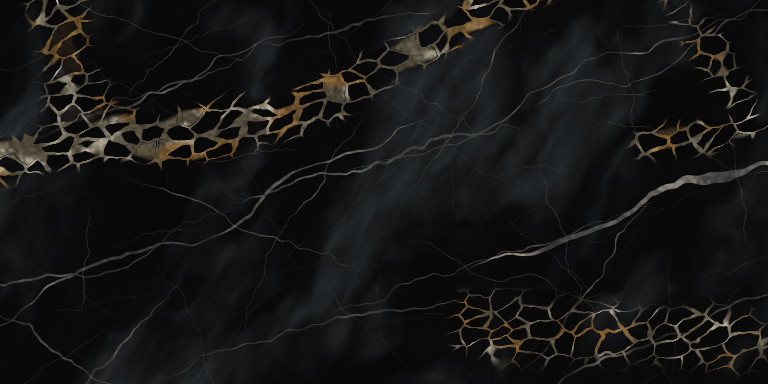
A Shadertoy shader for this texture:

```glsl
const vec3 BLACK = vec3(0.028, 0.028, 0.032);
const vec3 SLATE = vec3(0.17, 0.19, 0.20);
const vec3 GREY = vec3(0.36, 0.36, 0.35);
const vec3 CREAM = vec3(0.74, 0.71, 0.63);
const vec3 BRONZE = vec3(0.33, 0.30, 0.24);
const vec3 OCHRE = vec3(0.52, 0.36, 0.16);

float hash(vec2 p) {
    return fract(sin(dot(p, vec2(127.1, 311.7))) * 43758.5453);
}

float noise(vec2 p) {
    vec2 i = floor(p), f = fract(p);
    f = f * f * (3.0 - 2.0 * f);
    return mix(mix(hash(i), hash(i + vec2(1, 0)), f.x),
               mix(hash(i + vec2(0, 1)), hash(i + vec2(1, 1)), f.x), f.y);
}

float fbm(vec2 p) {
    float sum = 0.0, amp = 0.533;
    for (int i = 0; i < 4; i++) {
        sum += amp * noise(p);
        p = p * 2.03 + 17.3;
        amp *= 0.5;
    }
    return sum;
}

// Turns p into a frame whose x axis runs along the angle
vec2 align(vec2 p, float angle) {
    float c = cos(angle), s = sin(angle);
    return vec2(c * p.x + s * p.y, c * p.y - s * p.x);
}

// One crooked, tapering vein of uneven width
float vein(vec2 p, float reach, float width, float seed, float soft) {
    if (abs(p.x) > reach || abs(p.y) > 0.3 * reach) return 0.0;
    float bend = fbm(vec2(p.x * 2.6 / reach, seed)) - 0.5;
    float jag = noise(vec2(p.x * 45.0, seed + 3.0)) - 0.5;
    float d = abs(p.y + 0.26 * reach * bend + 0.006 * jag);
    float taper = 1.0 - smoothstep(0.35, 1.0, abs(p.x) / reach);
    float w = width * taper * (0.2 + 1.5 * noise(vec2(p.x * 9.0, seed + 7.0)));
    float patches = mix(0.4, 1.0, noise(vec2(p.x * 14.0, seed + 11.0)));
    return (1.0 - smoothstep(w - soft, w + soft, d)) * smoothstep(0.0, 0.3, taper) * patches;
}

// Evenly scattered veins sharing a direction
float veinSet(vec2 p, int count, float angle, float spread, float reach, float width, float seed, float soft) {
    float ink = 0.0;
    for (int i = 0; i < count; i++) {
        float k = float(i) + 0.5;
        float r = hash(vec2(k, seed)), s = hash(vec2(seed + 5.0, k));
        vec2 centre = vec2(2.0 * fract(k * 0.618 + seed * 0.37), k / float(count));
        vec2 q = align(p - centre, angle + spread * (r - 0.5));
        float w = width * mix(0.15, 1.0, s * s * s);
        float v = vein(q, reach * mix(0.6, 1.2, r), w, seed + k * 13.0, soft);
        ink = max(ink, v * mix(0.55, 1.0, s));
    }
    return ink;
}

// Cell border distance in x, cell id in y
vec2 shards(vec2 p) {
    vec2 cell = floor(p);
    float near = 9.0, second = 9.0, id = 0.0;
    for (int y = -1; y <= 1; y++)
    for (int x = -1; x <= 1; x++) {
        vec2 g = cell + vec2(x, y);
        float d = distance(p, g + vec2(hash(g), hash(g + 41.0)));
        if (d < near) { second = near; near = d; id = hash(g + 83.0); }
        else second = min(second, d);
    }
    return vec2(second - near, id);
}

// Soft strip around a segment
float band(vec2 p, vec2 a, vec2 b, float radius) {
    vec2 ab = b - a;
    float t = clamp(dot(p - a, ab) / dot(ab, ab), 0.0, 1.0);
    float ragged = 0.09 * (fbm(p * 7.0) - 0.5);
    return 1.0 - smoothstep(0.3 * radius, radius, distance(p, a + t * ab) + ragged);
}

void mainImage(out vec4 fragColor, in vec2 fragCoord) {
    vec2 p = fragCoord / iResolution.y;
    float soft = 0.7 / iResolution.y;
    float grain = noise(p * 110.0);

    // Black ground with brushed slate clouds
    vec2 brushed = align(p, 1.15) * vec2(2.6, 5.5);
    float cloud = smoothstep(0.48, 0.78, fbm(brushed + 1.5 * fbm(p * 3.0)));
    float streak = fbm(align(p, 1.0) * vec2(9.0, 32.0));
    vec3 col = BLACK + 0.016 * fbm(p * 9.0);
    col = mix(col, SLATE, cloud * (0.15 + 0.9 * streak));

    // Faint hairlines in three directions
    float hair = veinSet(p, 26, 0.45, 0.7, 0.26, 0.0012, 2.0, soft);
    hair = max(hair, veinSet(p, 14, 1.75, 0.6, 0.24, 0.0014, 9.0, soft));
    hair = max(hair, veinSet(p, 10, -0.8, 0.6, 0.2, 0.0012, 15.0, soft));
    col = mix(col, GREY, 0.65 * hair);

    // Long rising veins and their cross fractures
    float rising = veinSet(p, 11, 0.38, 0.25, 0.72, 0.011, 4.0, soft);
    float cross1 = veinSet(p, 6, -0.5, 0.4, 0.36, 0.005, 21.0, soft);
    float cross2 = veinSet(p, 6, 0.9, 0.35, 0.34, 0.005, 32.0, soft);
    vec3 stone = mix(GREY, CREAM, 0.65 * smoothstep(0.4, 0.8, fbm(p * 13.0)));
    stone *= 0.72 + 0.5 * grain;
    col = mix(col, stone, rising);
    col = mix(col, stone * vec3(0.86, 0.84, 0.78), max(cross1, cross2));

    // Broken golden seams
    float seam = band(p, vec2(-0.1, 0.57), vec2(0.72, 0.69), 0.085);
    seam = max(seam, band(p, vec2(0.72, 0.69), vec2(1.4, 1.04), 0.08));
    seam = max(seam, 0.65 * band(p, vec2(0.13, 1.05), vec2(0.2, 0.72), 0.11));
    seam = max(seam, 0.75 * band(p, vec2(1.68, 0.62), vec2(2.05, 0.68), 0.06));
    seam = max(seam, 0.5 * band(p, vec2(1.25, 0.16), vec2(1.95, 0.11), 0.12));
    seam = max(seam, 0.5 * band(p, vec2(1.72, 1.02), vec2(1.95, 0.72), 0.06));
    vec2 warp = 0.05 * vec2(fbm(p * 11.0), fbm(p * 11.0 + 50.0));
    vec2 shard = shards(align(p + warp, 0.35) * vec2(15.0, 25.0));
    float w = 0.2 * seam * noise(p * 24.0);
    float rim = 1.0 - smoothstep(w, w + 36.0 / iResolution.y, shard.x);
    float fill = step(0.8, shard.y) * smoothstep(0.55, 0.9, seam) * smoothstep(0.05, 0.2, shard.x);
    vec3 mineral = mix(BRONZE, CREAM, smoothstep(0.45, 0.85, fbm(p * 21.0)));
    mineral = mix(mineral, OCHRE, 0.7 * smoothstep(0.55, 0.75, noise(p * 15.0 + 9.0)));
    col = mix(col, BLACK, 0.75 * smoothstep(0.3, 0.8, seam));
    col = mix(col, mineral * (0.75 + 0.4 * grain), max(rim * smoothstep(0.05, 0.5, seam), fill));

    fragColor = vec4(col, 1.0);
}
```
